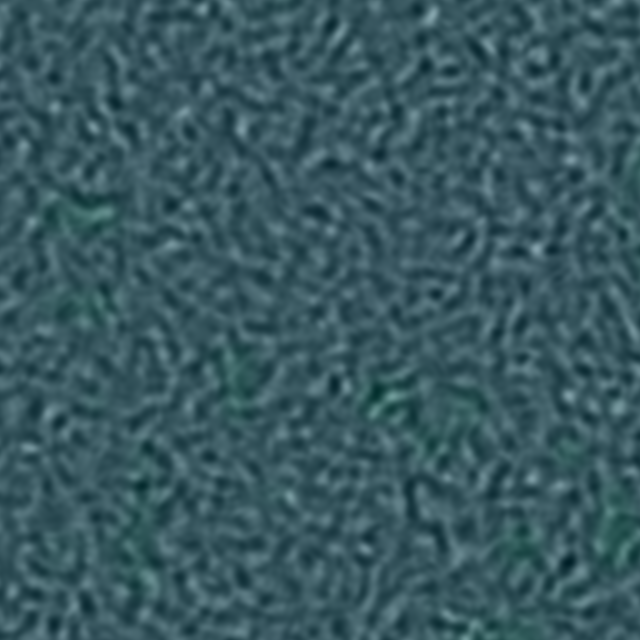
Give the GLSL for this texture, as a WebGL 1 fragment shader.

```glsl
precision highp float;
// A dark teal, finely wrinkled surface: short pale ridges wind around dark pits.
// Two octaves of sparse wave packets with random directions form the wrinkles;
// slow noise varies the contrast and green tint, and a few cells carry glints.

uniform vec2 u_resolution;

const vec3 BASE_COLOR = vec3(0.222, 0.345, 0.376);
const vec3 GREEN_SHIFT = vec3(-0.040, 0.016, -0.026);
const vec3 BLUE_SHIFT = vec3(0.005, -0.002, 0.006);

const float WRINKLE_CELLS = 17.8;   // packet cells across the canvas
const float FINE_CELLS = 33.0;
const float FINE_AMOUNT = 0.17;
const float MIN_WAVES = 1.0;        // waves per packet cell
const float MAX_WAVES = 1.8;
const float CONTRAST = 0.063;
const float SKEW = 0.05;            // lengthens the bright tail
const float TINT_SCALE = 4.5;
const float GLINT_CELLS = 8.0;
const float GLINT_CHANCE = 0.3;
const float GLINT_STRENGTH = 0.20;
const vec2 GLINT_SIZE = vec2(0.013, 0.008);
const int PACKETS = 4;              // wave packets per cell
const float TAU = 6.2831853;

vec2 hash2(vec2 p) {
  vec2 q = vec2(dot(p, vec2(127.1, 311.7)), dot(p, vec2(269.5, 183.3)));
  return fract(sin(q) * 43758.5453);
}

float valueNoise(vec2 p) {
  vec2 cell = floor(p);
  vec2 f = fract(p);
  f = f * f * (3.0 - 2.0 * f);
  float low = mix(hash2(cell).x, hash2(cell + vec2(1.0, 0.0)).x, f.x);
  float high = mix(hash2(cell + vec2(0.0, 1.0)).x, hash2(cell + 1.0).x, f.x);
  return mix(low, high, f.y);
}

// Sum of randomly turned wave packets, with a spread close to one
float wrinkles(vec2 p, float seed) {
  vec2 home = floor(p);
  float sum = 0.0;
  for (int y = -1; y <= 1; y++) {
    for (int x = -1; x <= 1; x++) {
      vec2 cell = home + vec2(float(x), float(y));
      for (int k = 0; k < PACKETS; k++) {
        vec2 key = cell + seed + float(k) * vec2(53.7, 91.3);
        vec2 offset = p - cell - hash2(key);
        vec2 turn = hash2(key + 17.3) * TAU;
        float waves = mix(MIN_WAVES, MAX_WAVES, hash2(key + 41.9).x);
        float along = dot(offset, vec2(cos(turn.x), sin(turn.x)));
        float window = max(0.0, 1.0 - dot(offset, offset));
        sum += window * window * window * cos(TAU * waves * along + turn.y);
      }
    }
  }
  return sum;
}

// Sparse soft, slightly elongated highlights
float glints(vec2 uv) {
  vec2 home = floor(uv * GLINT_CELLS);
  float sum = 0.0;
  for (int y = -1; y <= 1; y++) {
    for (int x = -1; x <= 1; x++) {
      vec2 cell = home + vec2(float(x), float(y));
      vec2 traits = hash2(cell + 71.7);
      vec2 offset = uv - (cell + hash2(cell + 29.1)) / GLINT_CELLS;
      float c = cos(traits.y * TAU);
      float s = sin(traits.y * TAU);
      vec2 q = vec2(c * offset.x + s * offset.y, c * offset.y - s * offset.x);
      q /= GLINT_SIZE;
      float strength = 0.5 + 0.5 * hash2(cell + 13.3).y;
      sum += step(traits.x, GLINT_CHANCE) * strength * exp(-dot(q, q));
    }
  }
  return sum;
}

void main() {
  vec2 uv = gl_FragCoord.xy / min(u_resolution.x, u_resolution.y);

  // Wrinkled relief
  float relief = wrinkles(uv * WRINKLE_CELLS, 3.0);
  relief += FINE_AMOUNT * wrinkles(uv * FINE_CELLS, 37.0);
  relief += SKEW * (relief * relief - 1.0);
  float contrast = CONTRAST * mix(0.85, 1.15, valueNoise(uv * 5.0 + 11.0));
  float light = relief * contrast + GLINT_STRENGTH * glints(uv);

  // Broad drifts of hue
  float tint = 0.65 * valueNoise(uv * TINT_SCALE + 5.3);
  tint += 0.35 * valueNoise(uv * TINT_SCALE * 3.0 + 23.0);
  float green = smoothstep(0.66, 0.92, tint);
  float blue = 1.0 - smoothstep(0.25, 0.55, tint);
  vec3 color = BASE_COLOR + GREEN_SHIFT * green + BLUE_SHIFT * blue;

  gl_FragColor = vec4(clamp(color + light, 0.0, 1.0), 1.0);
}
```
